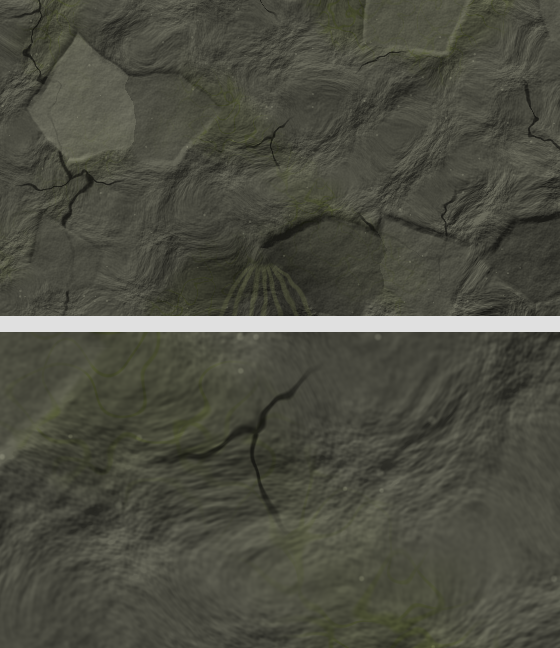
Top, the full canvas; bottom, a detail of the centre.
Write a Shadertoy shader that draws this texture.

```glsl
// Damp grey-olive mud with embedded slabs, cracks, grit, algae strands and a withered plant.
#define MUD_TONE 0.290
#define MUD_TINT vec3(1.0, 1.0, 0.865)
#define ALGAE_COLOR vec3(0.25, 0.275, 0.13)
#define STALK_COLOR vec3(0.34, 0.35, 0.25)
#define RELIEF 0.0056
#define LIGHT_DIR vec2(0.50, -0.86)
#define SLAB_GRID 2.5
#define SLAB_SHARE 0.62
#define CRACK_WIDTH 0.012
#define PLANT_POS vec2(0.83, 0.17)

vec2 hash2(vec2 p) {
    vec3 q = fract(p.xyx * vec3(0.1031, 0.1030, 0.0973));
    q += dot(q, q.yzx + 33.33);
    return fract((q.xx + q.yz) * q.zy);
}

float gradientNoise(vec2 p) {
    vec2 i = floor(p), f = p - i;
    vec2 u = f * f * f * (f * (f * 6.0 - 15.0) + 10.0);
    vec2 e = vec2(1.0, 0.0);
    float a = dot(hash2(i) * 2.0 - 1.0, f);
    float b = dot(hash2(i + e) * 2.0 - 1.0, f - e);
    float c = dot(hash2(i + e.yx) * 2.0 - 1.0, f - e.yx);
    float d = dot(hash2(i + 1.0) * 2.0 - 1.0, f - 1.0);
    return mix(mix(a, b, u.x), mix(c, d, u.x), u.y);
}

float fbm(vec2 p, int octaves) {
    float sum = 0.0, amp = 1.0;
    for (int i = 0; i < octaves; i++) {
        sum += amp * gradientNoise(p);
        p = mat2(1.6, 1.2, -1.2, 1.6) * p + 17.3;
        amp *= 0.5;
    }
    return sum;
}

// Nearest slab: x = signed distance to its rough polygon, y = its random tone
vec2 slabs(vec2 p) {
    p += 0.012 * vec2(fbm(p * 11.0, 3), fbm(p * 11.0 + 40.0, 3));
    vec2 cell = floor(p * SLAB_GRID), best = vec2(1.0, 0.5);
    for (int j = -1; j <= 1; j++)
    for (int i = -1; i <= 1; i++) {
        vec2 id = cell + vec2(i, j);
        vec2 rnd = hash2(id + 71.0);
        if (rnd.x > SLAB_SHARE) continue;
        vec2 q = p - (id + 0.25 + 0.5 * hash2(id + 9.0)) / SLAB_GRID;
        float radius = mix(0.065, 0.15, rnd.y), d = -1.0;
        for (int k = 0; k < 5; k++) {
            vec2 side = hash2(id * 5.0 + float(k) * 13.0 + 3.0);
            float angle = (float(k) + 0.7 * side.x) * 1.2566 + rnd.x * 9.0;
            d = max(d, dot(q, vec2(cos(angle), sin(angle))) - radius * (0.7 + 0.5 * side.y));
        }
        if (d < best.x) best = vec2(d, hash2(id + 23.0).x);
    }
    return best;
}

// Rounded dots scattered on a grid, 1 at the centre of each
float dots(vec2 p, float share) {
    vec2 id = floor(p), rnd = hash2(id + 5.0);
    float radius = mix(0.14, 0.32, rnd.y);
    vec2 q = fract(p) - 0.35 - 0.3 * hash2(id + 31.0);
    return step(rnd.x, share) * smoothstep(radius, radius * 0.3, length(q));
}

float height(vec2 p) {
    vec2 warp = vec2(gradientNoise(p * 6.0), gradientNoise(p * 6.0 + 50.0));
    float mud = fbm(p * 5.0 + 0.5 * warp, 6);
    mud += 0.035 * dots(p * 13.0 + warp, 0.3) - 0.03 * dots(p * 19.0 + 8.0 + warp, 0.15);
    float inside = smoothstep(0.010, -0.016, slabs(p).x);
    float slabTop = 0.2 + 0.3 * fbm(p * 9.0 + 30.0, 5);
    return mix(mud, slabTop, inside * 0.85);
}

// Sparse jagged lines along the borders of warped cells
float cracks(vec2 p) {
    vec2 q = p * 2.1 + 0.22 * vec2(fbm(p * 5.0, 4), fbm(p * 5.0 + 20.0, 4));
    float near1 = 9.0, near2 = 9.0;
    for (int j = -1; j <= 1; j++)
    for (int i = -1; i <= 1; i++) {
        vec2 id = floor(q) + vec2(i, j);
        float d = length(q - id - hash2(id + 47.0));
        near2 = min(near2, max(near1, d));
        near1 = min(near1, d);
    }
    float width = CRACK_WIDTH * (1.0 + 1.5 * gradientNoise(p * 14.0));
    float open = smoothstep(0.02, 0.14, gradientNoise(p * 2.3 + 6.0));
    return open * smoothstep(width * 2.0, width * 0.4, near2 - near1);
}

// Thin curling threads along noise contours
float strands(vec2 p) {
    float a = abs(fbm(p * 8.0 + 3.0, 2)), b = abs(fbm(p.yx * 11.0 + 60.0, 2));
    return max(smoothstep(0.032, 0.006, a), smoothstep(0.036, 0.008, b));
}

// Arched stalks spreading downward from the crown
float stalks(vec2 p) {
    vec2 q = p - PLANT_POS + 0.012 * fbm(p * 14.0, 2);
    float drop = max(-q.y, 0.0), cover = 0.0;
    for (int i = 0; i < 7; i++) {
        float spread = (float(i) - 3.0) * 0.12 + 0.05 * hash2(vec2(i, 4)).x;
        float d = abs(q.x - spread * sqrt(drop));
        cover = max(cover, smoothstep(0.011, 0.004, d));
    }
    return cover * smoothstep(0.0, 0.02, -q.y);
}

void mainImage(out vec4 fragColor, in vec2 fragCoord) {
    vec2 p = fragCoord / iResolution.y;

    // Relief lit from the lower right
    vec2 eps = vec2(0.002, 0.0);
    float h = height(p);
    vec2 slope = vec2(height(p + eps.xy) - h, height(p + eps.yx) - h) / eps.x;
    float lit = -dot(slope, LIGHT_DIR);
    float clods = smoothstep(0.1, 0.55, p.x * 0.5 - p.y + 0.3 * gradientNoise(p * 4.0));
    float tone = MUD_TONE + RELIEF * (1.0 + 0.35 * clods) * clamp(lit, -22.0, 18.0);
    tone += 0.045 * fbm(p * 2.2 + 11.0, 3) + 0.04 * h - 0.02 * clods;

    // Slab faces and the shade they cast
    vec2 slab = slabs(p);
    float inside = smoothstep(0.004, -0.004, slab.x);
    float shade = smoothstep(0.012, -0.02, slabs(p + 0.022 * LIGHT_DIR).x) * (1.0 - inside);
    tone += inside * (mix(-0.035, 0.03, slab.y) + 0.05 * smoothstep(0.86, 0.9, slab.y));
    tone *= 1.0 - 0.36 * shade;

    // Cracks, hollow under the plant, fine grain and pale grit
    tone *= 1.0 - 0.55 * cracks(p) * (1.0 - 0.8 * inside);
    vec2 hollow = (p - PLANT_POS + vec2(0.0, 0.07)) * vec2(4.5, 7.0);
    tone *= 1.0 - 0.42 * exp(-dot(hollow, hollow));
    tone += 0.03 * gradientNoise(p * 150.0);
    tone += 0.10 * dots(p * 55.0, 0.025);
    vec3 color = max(tone, 0.10) * MUD_TINT;

    // Algae stain and threads, then the plant
    float patchy = smoothstep(0.04, 0.32, gradientNoise(p * 2.6 + 2.0) + 0.12 * gradientNoise(p * 13.0));
    float algae = patchy * (0.22 + 0.45 * strands(p)) * (1.0 - 0.6 * inside);
    color = mix(color, ALGAE_COLOR * tone / MUD_TONE, algae);
    color = mix(color, STALK_COLOR * (0.85 + 0.012 * lit), 0.65 * stalks(p));
    fragColor = vec4(color, 1.0);
}
```
